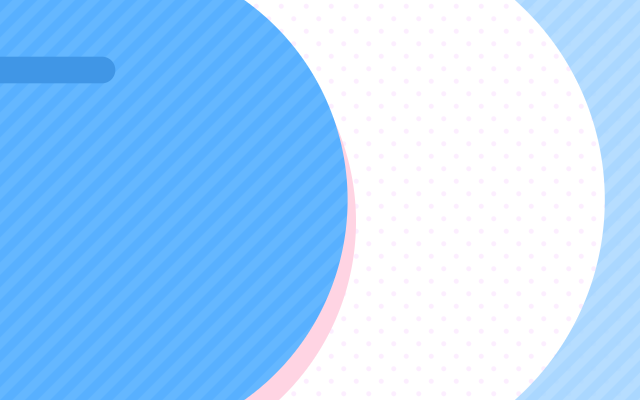
Reproduce this background procedurally as a Shadertoy shader.

```glsl
// Overlapping flat discs on a striped backdrop: a blue striped disc with a pink
// offset shadow, a white polka-dot disc behind it, and a rounded bar at the left.
// Each layer is a signed distance in canvas heights, painted from back to front.

// Coverage of a shape, softened over about one pixel
float fill(float dist) {
    return clamp(0.5 - dist * iResolution.y, 0.0, 1.0);
}

float disc(vec2 p, vec2 center, float radius) {
    return length(p - center) - radius;
}

// Diagonal bands, half light and half dark, 16 per canvas height
float stripes(vec2 p) {
    float offset = abs(fract((p.x - p.y) * 16.0 + 0.75) - 0.5);
    return (offset - 0.25) / (16.0 * sqrt(2.0));
}

// Staggered dots, two per square cell
float dots(vec2 p) {
    vec2 cell = p * 16.0;
    float first = length(fract(cell + vec2(0.25, 0.75)) - 0.5);
    float second = length(fract(cell + vec2(0.75, 0.25)) - 0.5);
    return (min(first, second) - 0.1) / 16.0;
}

// Horizontal bar that runs off the left edge, with a round right end
float bar(vec2 p) {
    vec2 fromEnd = p - vec2(0.255, 0.825);
    return length(vec2(max(fromEnd.x, 0.0), fromEnd.y)) - 0.0333;
}

void mainImage(out vec4 fragColor, in vec2 fragCoord) {
    vec2 p = fragCoord / iResolution.y;
    float stripe = fill(stripes(p));
    float dot_ = fill(dots(p));
    vec3 dotColor = vec3(0.99, 0.935, 1.0);

    // Pale striped backdrop with faint dots
    vec3 color = mix(vec3(0.665, 0.842, 1.0), vec3(0.715, 0.867, 1.0), stripe);
    color = mix(color, vec3(0.66, 0.83, 1.0), 0.25 * dot_);

    // White dotted disc
    vec3 paper = mix(vec3(1.0), dotColor, dot_);
    color = mix(color, paper, fill(disc(p, vec2(0.844, 0.5), 0.668)));

    // Pink shadow, then the blue striped disc
    vec2 blueCenter = vec2(0.256, 0.5);
    float shadow = disc(p, blueCenter + vec2(0.021, -0.054), 0.613);
    color = mix(color, vec3(1.0, 0.83, 0.89), fill(shadow));
    vec3 blue = mix(vec3(0.345, 0.69, 1.0), vec3(0.392, 0.718, 1.0), stripe);
    color = mix(color, blue, fill(disc(p, blueCenter, 0.613)));

    // Dark blue bar
    color = mix(color, vec3(0.25, 0.59, 0.90), fill(bar(p)));

    fragColor = vec4(color, 1.0);
}
```
